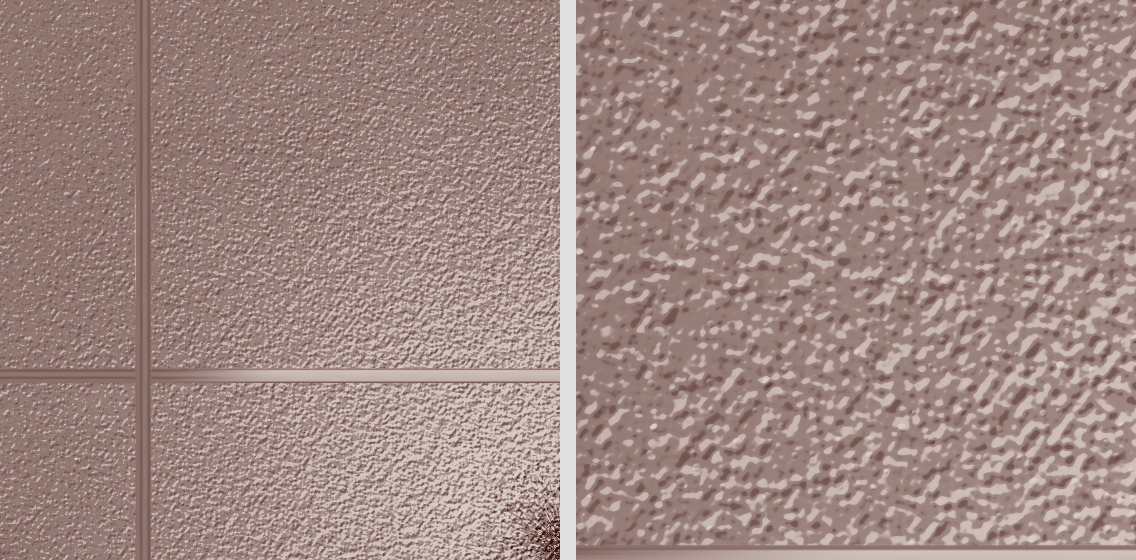
Left: the whole. Right: its middle third, enlarged.
Reproduce this texture procedurally as a Shadertoy shader.

```glsl
// Glazed, pebbled tiles with a recessed joint, lit by a lamp near the lower right.
// Facets of a noise relief flash where their slope passes a limit that falls towards
// the lamp; the resulting scalar tone is coloured by a warm ramp, with a dark burst.

const vec3 SHADE = vec3(0.51, 0.40, 0.38);
const vec3 SHINE = vec3(0.81, 0.75, 0.73);
const vec2 LAMP = vec2(0.97, 0.10);
const vec2 BURST = vec2(1.005, 0.03);
const vec2 JOINT = vec2(0.256, 0.329);
const vec2 JOINT_HALF = vec2(0.0140, 0.0132);
const vec2 LIGHT_DIR = vec2(-0.5, 0.85);
const mat2 TURN = mat2(0.8, 0.6, -0.6, 0.8);

float hash(vec2 p) {
    vec3 q = fract(vec3(p.xyx) * 0.1031);
    q += dot(q, q.yzx + 33.33);
    return fract((q.x + q.y) * q.z);
}

float noise(vec2 p) {
    vec2 i = floor(p), f = fract(p);
    f = f * f * (3.0 - 2.0 * f);
    return mix(mix(hash(i), hash(i + vec2(1, 0)), f.x),
               mix(hash(i + vec2(0, 1)), hash(i + vec2(1, 1)), f.x), f.y);
}

// Slope of the pebbled surface along the light; the turn hides the noise lattice
float relief(vec2 p, float scale) {
    vec2 q = TURN * p * scale + 100.0;
    return noise(q) - noise(q + TURN * LIGHT_DIR * 0.8);
}

// Isolated beads: bright on the lit side, dark on the other
float beads(vec2 p, float scale, float density) {
    vec2 q = p * scale, cell = floor(q);
    vec2 jitter = vec2(hash(cell + 17.3), hash(cell + 51.7));
    vec2 d = q - cell - mix(vec2(0.3), vec2(0.7), jitter);
    float radius = mix(0.18, 0.36, hash(cell + 83.1));
    float mask = 1.0 - smoothstep(radius * 0.6, radius * 1.1, length(d));
    float lit = 0.25 + 1.2 * dot(d, LIGHT_DIR) / radius;
    return mask * lit * step(hash(cell), density);
}

// Soft line of given half width centred on d = 0
float line(float d, float halfWidth, float soft) {
    return 1.0 - smoothstep(halfWidth - soft, halfWidth + soft, abs(d));
}

// Tone inside a joint: dark creases when dull, bright floor when glossy
float grooveTone(float d, float halfWidth, float sheen, float soft) {
    float u = d / halfWidth;
    float s = soft / halfWidth;
    float creases = line(u + 0.28, 0.14, s) + line(u - 0.70, 0.16, s);
    float dull = 0.10 - 0.22 * creases + 0.08 * line(u - 0.2, 0.2, s);
    float glossy = 0.92 + 0.14 * u - 0.9 * line(abs(u) - 0.9, 0.12, s);
    return mix(dull, glossy, sheen);
}

// Dark core of the glare, breaking up into fine radial flecks
float burst(vec2 p, vec2 centre) {
    vec2 q = p - centre;
    float r = length(q);
    float angle = atan(q.y, -q.x);
    float fleck = mix(noise(vec2(angle * 34.0, r * 90.0) + 200.0),
                      noise(p * 290.0), 0.5);
    float cover = smoothstep(-0.10, 0.20, fleck - 0.26 - 2.8 * r);
    return cover * mix(0.75, 1.6, exp(-r * r * 500.0));
}

float tileTone(vec2 p, float glare) {
    float slope = 1.15 * relief(p, 195.0) + 0.60 * relief(p + 9.1, 310.0);
    slope += 0.25 * relief(p + 3.7, 95.0);

    // Facets flash above the limit and fall into shadow well below it
    float limit = mix(0.58, -0.05, pow(glare, 0.6));
    float flash = smoothstep(limit - 0.14, limit + 0.16, slope);
    float shadow = smoothstep(0.22, 0.62, -slope);
    float mottle = noise(p * 7.0) + 0.5 * noise(p * 24.0) - 0.75;
    float tone = 0.16 + 0.36 * glare + 0.05 * mottle;
    tone += 0.56 * flash - mix(0.10, 0.55, sqrt(glare)) * shadow;
    tone += 0.10 * slope;

    // Larger beads and fine pits show best in the dull glaze
    tone += 0.60 * beads(p, 115.0, mix(0.10, 0.26, glare));
    float pit = smoothstep(0.80, 0.92, noise(p * 190.0 + 40.0));
    tone -= 0.20 * pit * (1.0 - sqrt(glare));
    return min(tone, 1.15) - burst(p, BURST);
}

void mainImage(out vec4 fragColor, in vec2 fragCoord) {
    vec2 p = fragCoord / iResolution.xy;
    float soft = max(0.8 / iResolution.y, 0.0008);

    // Glare fades away from the lamp
    float reach = distance(p, LAMP);
    float glare = exp(-2.8 * reach * reach);
    float tone = tileTone(p, glare);

    // One joint per tile in each direction
    vec2 d = fract(p - JOINT + 0.5) - 0.5;
    float sheen = smoothstep(0.27, 0.52, p.x);
    float across = grooveTone(d.y, JOINT_HALF.y, sheen, soft);
    float down = grooveTone(d.x, JOINT_HALF.x, 0.0, soft);
    across += 0.06 * (noise(p * vec2(30.0, 300.0)) - 0.5);
    down += 0.08 * (noise(p * vec2(300.0, 30.0)) - 0.5);
    tone = mix(tone, across, line(d.y, JOINT_HALF.y, soft));
    tone = mix(tone, down, line(d.x, JOINT_HALF.x, soft));

    // Thin glint along the left lip of the upright joint
    float glintSpan = smoothstep(0.44, 0.52, p.y) * (1.0 - smoothstep(0.62, 0.72, p.y));
    tone += 0.5 * glintSpan * line(d.x + JOINT_HALF.x, 0.0009, soft);

    vec3 colour = mix(SHADE, SHINE, clamp(tone, -1.0, 1.3));
    fragColor = vec4(clamp(colour, 0.0, 1.0), 1.0);
}
```
